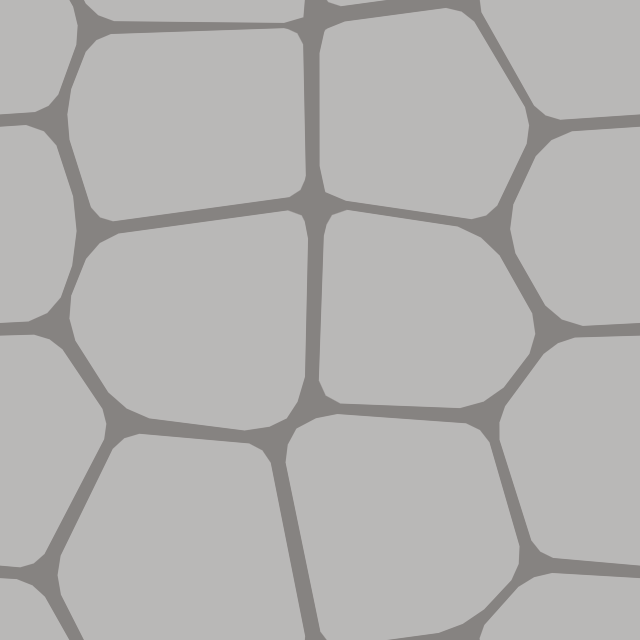
Write a WebGL 1 fragment shader that draws this pattern.

```glsl
precision highp float;

uniform vec2 u_resolution;

const float GRID = 3.0;            // stones per side, the layout repeats
const float JITTER = 0.3;          // stone displacement, in grid cells
const float HALF_GAP = 0.029;      // mean half width of a joint
const float TILT = 0.05;           // range of the joint taper
const float CORNER = 0.135;        // depth over which corners are cut
const vec3 STONE = vec3(0.727, 0.720, 0.716);
const vec3 MORTAR = vec3(0.525, 0.512, 0.506);

vec2 hash2(vec2 p) {
  vec2 q = vec2(dot(p, vec2(127.1, 311.7)), dot(p, vec2(269.5, 183.3)));
  return fract(sin(q) * 43758.5);
}

vec2 wrapCell(vec2 cell) {
  return mod(cell + 0.5, GRID) - 0.5;
}

// Jittered stone centre; two of every three columns are staggered
vec2 stoneCentre(vec2 cell) {
  vec2 id = floor(wrapCell(cell) + 0.5);
  float stagger = 0.5 * step(0.5, id.x);
  return cell + vec2(-0.07, stagger - 0.05) + JITTER * (hash2(id) - 0.5);
}

vec2 nearestCell(vec2 p) {
  vec2 base = floor(p + 0.5);
  vec2 best = base;
  float bestDist = 1e3;
  for (int j = -2; j <= 2; j++) {
    for (int i = -2; i <= 2; i++) {
      vec2 cell = base + vec2(float(i), float(j));
      float d = distance(p, stoneCentre(cell));
      if (d < bestDist) {
        bestDist = d;
        best = cell;
      }
    }
  }
  return best;
}

// Distance from p to one side of a stone, with its own inset and tilt
float sideDistance(vec2 p, vec2 cell, vec2 other) {
  vec2 a = stoneCentre(cell);
  vec2 b = stoneCentre(other);
  vec2 key = floor(wrapCell(cell) + 0.5) + 3.7 * floor(wrapCell(other) + 0.5);
  vec2 h = hash2(key + 5.3);
  vec2 normal = normalize(a - b);
  vec2 tangent = vec2(-normal.y, normal.x);
  vec2 rel = p - 0.5 * (a + b);
  float taper = TILT * (h.x - 0.5) * dot(rel, tangent);
  return dot(rel, normal) + taper - HALF_GAP * (0.65 + 0.7 * h.y);
}

// Flat facet between two sides, tangent to a rounded corner at t
float facet(float u, float v, float size, float t) {
  return mix(u, v, t) - size * t * (1.0 - t);
}

// Positive inside the stone, negative in the joint
float stoneDistance(vec2 p, vec2 cell) {
  float first = 1e3;
  float second = 1e3;
  for (int j = -2; j <= 2; j++) {
    for (int i = -2; i <= 2; i++) {
      if (i == 0 && j == 0) continue;
      float d = sideDistance(p, cell, cell + vec2(float(i), float(j)));
      second = min(second, max(first, d));
      first = min(first, d);
    }
  }
  float size = CORNER * (0.8 + 0.4 * hash2(floor(wrapCell(cell) + 0.5) + 9.1).x);
  float cut = min(facet(first, second, size, 0.333),
                  facet(first, second, size, 0.667));
  return min(first, cut);
}

void main() {
  float side = min(u_resolution.x, u_resolution.y);
  vec2 p = gl_FragCoord.xy / side * GRID;
  float pixel = GRID / side;
  float d = stoneDistance(p, nearestCell(p));
  float stone = smoothstep(-0.6 * pixel, 0.6 * pixel, d);
  gl_FragColor = vec4(mix(MORTAR, STONE, stone), 1.0);
}
```
